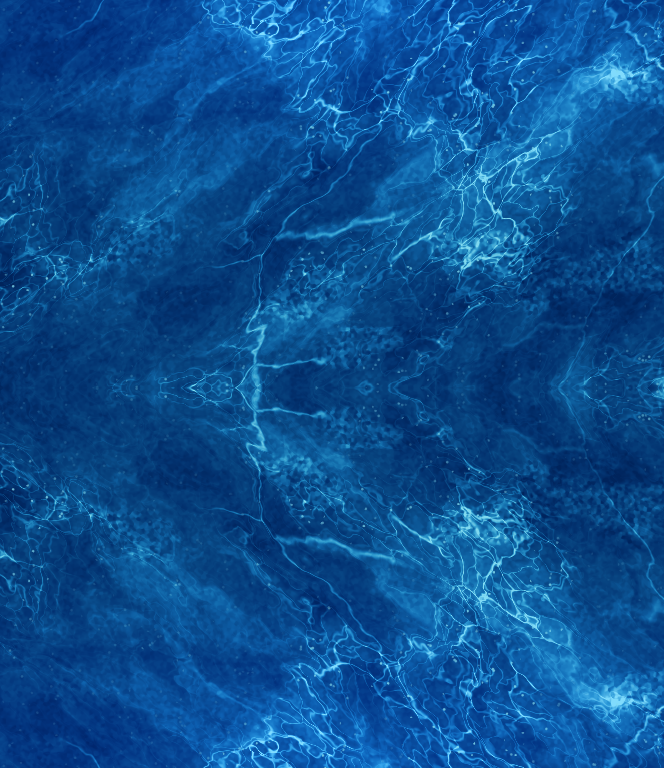
This texture is drawn by a Shadertoy shader. Its source:

```glsl
// Deep blue marbled water: diagonal cloudy streaks mirrored about the middle,
// crossed by fine pale cracks, speckled shoals and a few bright flecks.
// One cellular noise supplies smooth tone, cell borders and dots.

const vec3 ABYSS  = vec3(0.00, 0.14, 0.36);
const vec3 DEEP   = vec3(0.01, 0.20, 0.44);
const vec3 NAVY   = vec3(0.03, 0.27, 0.50);
const vec3 OCEAN  = vec3(0.05, 0.36, 0.61);
const vec3 AZURE  = vec3(0.08, 0.44, 0.68);
const vec3 BRIGHT = vec3(0.17, 0.59, 0.79);
const vec3 FOAM   = vec3(0.50, 0.85, 0.93);

vec3 hash3(vec2 p) {
    vec3 h = fract(p.xyx * vec3(0.1031, 0.1030, 0.0973));
    h += dot(h, h.yzx + 33.33);
    return fract((h.xxy + h.yzz) * h.zyx);
}

// Cellular noise: x = blended tone, y = gap to the border, z = centre distance
vec3 cell(vec2 p) {
    vec2 id = floor(p), f = p - id;
    float near = 8.0, next = 8.0, tone = 0.0, total = 0.0;
    for (int j = -1; j <= 1; j++)
    for (int i = -1; i <= 1; i++) {
        vec2 o = vec2(i, j);
        vec3 h = hash3(id + o);
        vec2 r = o + h.xy - f;
        float d = dot(r, r), w = exp(-5.0 * d);
        tone += h.z * w;
        total += w;
        next = min(next, max(near, d));
        near = min(near, d);
    }
    return vec3(tone / total, sqrt(next) - sqrt(near), sqrt(near));
}

// Layered tone, averaging 0.5
float clouds(vec2 p, float gain) {
    float sum = 0.0, total = 0.0, amp = 1.0;
    for (int i = 0; i < 5; i++) {
        sum += amp * cell(p).x;
        total += amp;
        amp *= gain;
        p = mat2(1.6, 1.2, -1.2, 1.6) * p + 17.3;
    }
    return sum / total;
}

// Thin lines on cell borders; width is in canvas heights
float veins(vec2 p, float scale, float width) {
    float d = 0.5 * cell(p * scale).y / scale;
    return 1.0 - smoothstep(0.0, max(width, 1.0 / iResolution.y), d);
}

// Rotate so x runs along the angle, then lengthen features that way
vec2 streak(vec2 p, float angle, float stretch) {
    float c = cos(angle), s = sin(angle);
    return vec2((c * p.x + s * p.y) / stretch, c * p.y - s * p.x);
}

float ramp(float a, float b, float x) {
    return clamp((x - a) / (b - a), 0.0, 1.0);
}

vec3 waterColor(float z) {
    vec3 c = mix(ABYSS, DEEP, ramp(-1.9, -1.0, z));
    c = mix(c, NAVY, ramp(-1.0, -0.1, z));
    c = mix(c, OCEAN, ramp(-0.1, 0.75, z));
    c = mix(c, AZURE, ramp(0.75, 1.35, z));
    c = mix(c, BRIGHT, ramp(1.35, 2.2, z));
    return mix(c, FOAM, ramp(2.2, 3.8, z));
}

void mainImage(out vec4 fragColor, in vec2 fragCoord) {
    // Mirror the lower half onto the upper one
    vec2 p = fragCoord / iResolution.y;
    p.y = abs(p.y - 0.495);

    // Diagonal, warped coordinates
    vec2 g = streak(p, 0.7, 1.8) + 3.0;
    vec2 warp = vec2(clouds(g * 9.0, 0.6), clouds(g * 9.0 + 37.0, 0.6)) - 0.5;
    vec2 q = g + 0.12 * warp;

    // Cloudy body, creases and grain
    float depth = 0.72 * (clouds(q * 11.0, 0.62) - 0.5) / 0.13 - 0.4;
    depth += 0.9 * (cell(p * 3.5 + 8.0).x - 0.5);
    float crease = 1.0 - smoothstep(0.0, 0.22, abs(cell(q * 48.0).x - 0.5));
    depth += 0.45 * (crease - 0.4);
    float grain = cell(p * 230.0).x - 0.5;
    depth += 0.8 * grain;

    // Pale shoals, broken into specks
    vec2 flatStreak = streak(p, 0.2, 2.0) + 0.04 * warp;
    float shoal = smoothstep(0.70, 0.84, cell(flatStreak * 17.0 + 51.0).x);
    depth += shoal * (0.6 + 1.6 * grain);

    // Cracks, gathered in patches
    float patches = smoothstep(0.47, 0.72, clouds(q * 7.0 + 5.0, 0.55));
    float cracks = veins(q, 24.0, 0.0019) + 0.7 * veins(q + 9.0, 55.0, 0.0014);
    depth += 2.1 * cracks * patches + 0.25 * cracks;
    float rifts = veins(g + 0.08 * warp, 4.5, 0.0024);
    depth += 2.2 * rifts * smoothstep(0.45, 0.7, cell(g * 6.0 + 21.0).x);

    // Lighter, more violet water toward the outer edges
    float outer = smoothstep(0.2, 0.5, p.y);
    vec2 fromGlow = (p - vec2(0.47, 0.5)) * vec2(3.2, 4.5);
    float glow = exp(-dot(fromGlow, fromGlow));
    depth += 0.55 * glow + 0.1 * outer;
    vec3 color = waterColor(depth);
    color += vec3(0.0, 0.005, 0.055) * outer + vec3(0.0, 0.015, 0.06) * glow;

    // Scattered bright flecks
    vec3 dots = cell(p * 150.0 + 70.0);
    float fleck = smoothstep(0.86, 0.93, dots.x) * (1.0 - smoothstep(0.1, 0.4, dots.z));
    color = mix(color, FOAM, fleck * (0.15 + 0.7 * patches));

    fragColor = vec4(color, 1.0);
}
```
